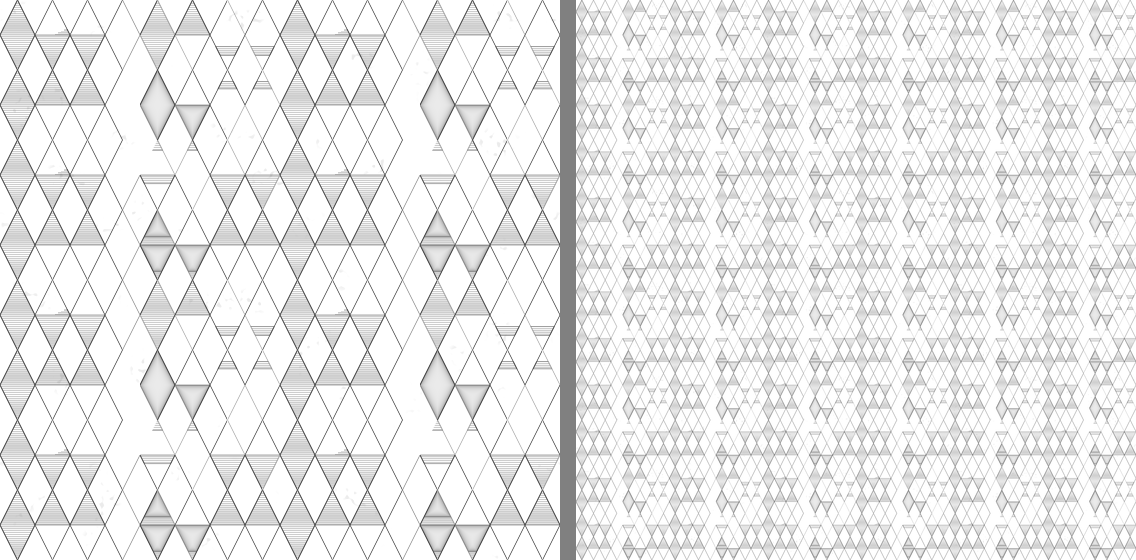
Left, the tile; right, the same tile 3 across and 3 down.
A Shadertoy shader for this pattern:

```glsl
// Harlequin lattice of tall diamonds, some hatched, some sunk with soft shade.
// Each cell of an 8 by 4 block looks up its filled bands; the block repeats
// twice each way, and faint wrapped gradient noise leaves smudges on the paper.

const vec2 REPEATS = vec2(2.0);
const vec2 BLOCK = vec2(8.0, 4.0);       // diamonds in one repeat
const float HATCH_LINES = 288.0;         // over the canvas height
const float HATCH_DUTY = 0.24;
const float LINE_WIDTH = 0.0011;
const float INK = 0.16;
const vec2 NONE = vec2(-1.0);
const vec2 FULL = vec2(0.0, 1.0);
const vec2 UPPER = vec2(0.0, 0.5);
const vec2 LOWER = vec2(0.5, 1.0);
const vec2 TIP = vec2(0.875, 1.0);

float hash(vec2 p) {
    vec3 h = fract(p.xyx * vec3(0.1031, 0.1030, 0.0973));
    h += dot(h, h.yzx + 33.33);
    return fract((h.x + h.y) * h.z);
}

float cornerSlope(vec2 cell, vec2 offset, float period) {
    float angle = 6.2832 * hash(mod(cell, period) + period);
    return dot(vec2(cos(angle), sin(angle)), offset);
}

float gradientNoise(vec2 uv, float period) {
    vec2 p = uv * period, i = floor(p), f = p - i;
    vec2 w = f * f * f * (f * (f * 6.0 - 15.0) + 10.0);
    vec2 e = vec2(1.0, 0.0);
    float a = mix(cornerSlope(i, f, period), cornerSlope(i + e, f - e, period), w.x);
    float b = mix(cornerSlope(i + e.yx, f - e.yx, period), cornerSlope(i + 1.0, f - 1.0, period), w.x);
    return mix(a, b, w.y);
}

// Share of a pixel covered by a line at distance d
float stroke(float d, float width, float px) {
    return clamp((0.5 * (width + px) - abs(d)) / px, 0.0, min(1.0, width / px));
}

float span(float t, vec2 band, float aa) {
    return clamp((t - band.x) / aa + 0.5, 0.0, 1.0) * clamp((band.y - t) / aa + 0.5, 0.0, 1.0);
}

float bandEdge(float t, vec2 band) {
    return min(abs(t - band.x), abs(t - band.y));
}

// Integral of a pulse train, for a box filtered hatch
float pulseSum(float x) {
    return floor(x) * HATCH_DUTY + min(fract(x), HATCH_DUTY);
}

float hatch(float y, float px) {
    float x = y * HATCH_LINES, w = 1.4 * px * HATCH_LINES;
    return (pulseSum(x + 0.5 * w) - pulseSum(x - 0.5 * w)) / w;
}

// Two hatched bands per diamond, measured from its top
vec4 hatchedBands(int col, int row) {
    if (col == 0) return vec4(FULL, NONE);
    if (col == 3) return vec4(NONE, NONE);
    if (col == 4) return row == 0 ? vec4(FULL, NONE) : row == 1 ? vec4(NONE, NONE)
        : row == 2 ? vec4(0.0, 0.146, 0.5, 0.625) : vec4(0.385, 0.5, TIP);
    if (col == 5) return vec4(row == 0 ? UPPER : row == 1 ? NONE
        : row == 2 ? vec2(0.0, 0.146) : TIP, NONE);
    if (col > 5 && row == 0) return vec4(0.667, 0.79, NONE);
    if (col > 5 && row == 1) return vec4(0.167, 0.27, NONE);
    return vec4(row % 2 == 0 ? LOWER : UPPER, NONE);
}

// Two sunken bands per diamond
vec4 sunkenBands(int col, int row) {
    if (col == 4 && row == 1) return vec4(FULL, NONE);
    if (col == 4 && row == 3) return vec4(0.0, 0.385, 0.5, 0.875);
    if (col == 5 && row == 1) return vec4(LOWER, NONE);
    if (col == 5 && row == 3) return vec4(0.5, 0.875, NONE);
    return vec4(NONE, NONE);
}

// Some outline edges are faint or absent
float edgeStrength(int col, int row, vec2 f) {
    if (col == 3 && f.x > 0.0) return row == 1 || (row == 2 && f.y < 0.0) ? 0.0 : 0.6;
    if (col == 4 && row == 2 && f.x < 0.0 && f.y < 0.0) return 0.0;
    vec2 edge = vec2(col, row) * 2.0 + step(0.0, f);
    return col > 3 && hash(edge + 5.0) < 0.3 ? 0.45 : 1.0;
}

void mainImage(out vec4 fragColor, in vec2 fragCoord) {
    vec2 uv = fragCoord / iResolution.xy;
    float px = 1.0 / min(iResolution.x, iResolution.y);
    vec2 cells = REPEATS * BLOCK;
    vec2 q = mod(vec2(uv.x, 1.0 - uv.y) * cells, BLOCK);
    int col = int(q.x), row = int(q.y);
    vec2 f = fract(q) - 0.5;
    float t = f.y + 0.5, aa = px * cells.y;
    float side = (abs(f.x) + abs(f.y) - 0.5) / length(cells);
    float inside = clamp(0.5 - side / px, 0.0, 1.0);

    // Filled bands, and a stepped wedge on one column
    vec4 h = hatchedBands(col, row), s = sunkenBands(col, row);
    float hatched = max(span(t, h.xy, aa), span(t, h.zw, aa));
    float sunken = max(span(t, s.xy, aa), span(t, s.zw, aa));
    float stair = floor((0.5 - t) * 48.0) / 4.0;
    if (col == 1 && row % 2 == 0 && t > 0.417 && t < 0.5 && f.x > mix(0.06, 0.42, stair)) hatched = 1.0;

    // Paper smudges, sunken shade, hatching
    float smudge = smoothstep(0.25, 0.45, gradientNoise(uv, 14.0)) * smoothstep(0.2, 0.45, gradientNoise(uv, 96.0));
    float tone = 1.0 - 0.08 * smudge;
    float sunkEdge = min(bandEdge(t, s.xy), bandEdge(t, s.zw)) / cells.y;
    float depth = max(min(-side, sunkEdge), 0.0);
    tone = mix(tone, 0.92 - 0.3 * exp(-depth / 0.005), sunken * inside);
    tone = mix(tone, 0.42, hatched * inside * hatch(uv.y, px));

    // Band ends and diamond outlines
    float capEdge = min(sunkEdge, min(bandEdge(t, h.xy), bandEdge(t, h.zw)) / cells.y);
    tone = mix(tone, INK, 0.65 * inside * stroke(capEdge, LINE_WIDTH, px));
    float width = LINE_WIDTH * (1.0 + 0.4 * max(hatched, sunken));
    tone = mix(tone, INK, edgeStrength(col, row, f) * stroke(side, width, px));
    fragColor = vec4(vec3(tone), 1.0);
}
```
